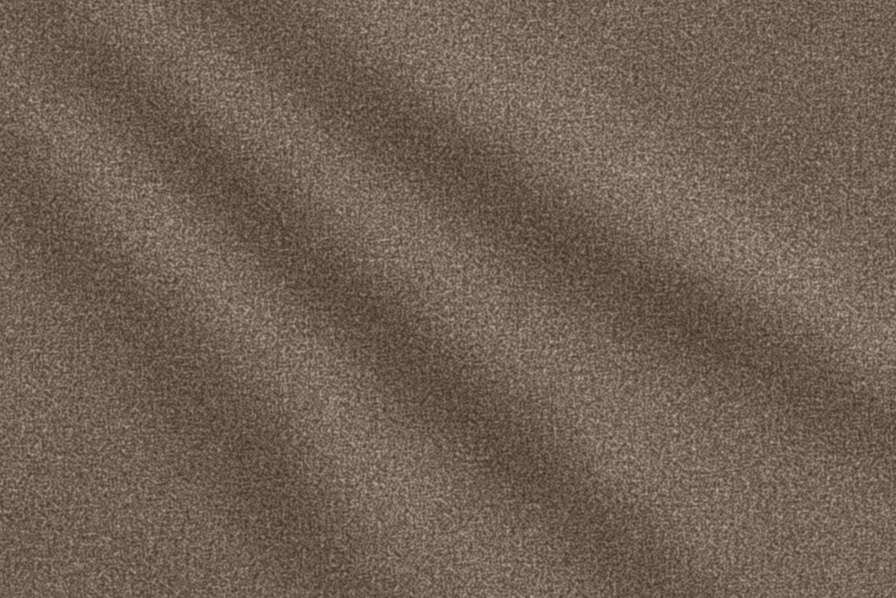
Reproduce this texture procedurally as a WebGL 2 fragment shader.

```glsl
#version 300 es
precision highp float;
// Brown woven cloth with soft diagonal folds and a fine, fuzzy grain.

uniform vec2 u_resolution;
out vec4 fragColor;

const float ASPECT = 1.5;
const vec3 CLOTH_MID = vec3(0.440, 0.380, 0.330);
const vec3 TONE_STEP = vec3(0.066, 0.062, 0.065);
const float BASE_TONE = 0.14;
const float HIGHLIGHT_LIFT = 0.07;

const float GRAIN_SCALE = 205.0;
const float GRAIN_GAIN = 3.3;
const float CLUMP_SCALE = 112.0;
const float CLUMP_GAIN = 1.9;
const vec2 THREAD_SCALE = vec2(26.0, 190.0);
const float THREAD_GAIN = 1.0;
const float MOTTLE_SCALE = 7.0;
const float MOTTLE_GAIN = 0.35;
const float FOLD_GAIN = 1.12;

// Each fold follows y = a + b*x + c*x*x
const int FOLDS = 6;
const vec3 FOLD_CURVE[FOLDS] = vec3[](
  vec3(1.338, -0.900, 0.132),
  vec3(1.014, -0.855, -0.032),
  vec3(0.708, -0.985, -0.335),
  vec3(1.366, -0.680, 0.030),
  vec3(1.082, -0.529, -0.286),
  vec3(0.923, -1.000, -0.140));
// Tone, half width, centre along x, reach along x
const vec4 FOLD_SHAPE[FOLDS] = vec4[](
  vec4(-1.45, 0.066, 0.92, 0.70),
  vec4(-1.40, 0.060, 0.55, 0.80),
  vec4(-0.95, 0.062, 0.28, 0.45),
  vec4( 0.90, 0.075, 1.08, 0.60),
  vec4( 0.65, 0.070, 0.50, 0.55),
  vec4( 0.70, 0.060, 0.30, 0.45));

// Unit gradient chosen by an integer hash of the cell
vec2 cellGradient(vec2 cell) {
  uvec2 q = uvec2(ivec2(cell) + 4096);
  uint h = q.x * 73856093u ^ q.y * 19349663u;
  h = (h ^ (h >> 15)) * 2246822u;
  h = (h ^ (h >> 13)) * 326649u;
  h ^= h >> 16;
  float angle = float(h & 65535u) * 6.28319 / 65536.0;
  return vec2(cos(angle), sin(angle));
}

float gradientNoise(vec2 p) {
  vec2 i = floor(p);
  vec2 f = p - i;
  vec2 w = f * f * f * (f * (f * 6.0 - 15.0) + 10.0);
  vec2 e = vec2(0.0, 1.0);
  float a = dot(cellGradient(i), f);
  float b = dot(cellGradient(i + e.yx), f - e.yx);
  float c = dot(cellGradient(i + e.xy), f - e.xy);
  float d = dot(cellGradient(i + e.yy), f - e.yy);
  return mix(mix(a, b, w.x), mix(c, d, w.x), w.y);
}

float gauss(float d) {
  return exp(-0.5 * d * d);
}

// Light and dark bands across the drape
float foldTone(vec2 p) {
  float tone = 0.0;
  for (int i = 0; i < FOLDS; i++) {
    vec3 k = FOLD_CURVE[i];
    vec4 s = FOLD_SHAPE[i];
    float slope = k.y + 2.0 * k.z * p.x;
    float d = (p.y - k.x - p.x * (k.y + k.z * p.x)) / sqrt(1.0 + slope * slope);
    tone += s.x * gauss(d / s.y) * gauss((p.x - s.z) / s.w);
  }
  return FOLD_GAIN * tone;
}

// Broad shading outside the folds
float broadTone(vec2 p) {
  float upperRight = gauss(length((p - vec2(1.32, 0.80)) / vec2(0.22, 0.16)));
  float lowerLeft = gauss(length((p - vec2(0.05, 0.05)) / vec2(0.40, 0.20)));
  float lowerRight = gauss(length((p - vec2(1.25, 0.20)) / vec2(0.30, 0.20)));
  return 0.20 * lowerRight - 0.30 * upperRight - 0.30 * lowerLeft;
}

// Fuzzy nap with faint crossing threads, on slightly turned lattices
float weaveTone(vec2 p) {
  vec2 turned = mat2(0.8, 0.6, -0.6, 0.8) * p;
  float grain = gradientNoise(turned * GRAIN_SCALE + 3.7);
  float clump = gradientNoise(p * CLUMP_SCALE + 31.3);
  float weft = gradientNoise(p * THREAD_SCALE + 57.1);
  float warp = gradientNoise(p * THREAD_SCALE.yx + 91.9);
  return GRAIN_GAIN * grain + CLUMP_GAIN * clump + THREAD_GAIN * (weft + warp);
}

void main() {
  vec2 p = gl_FragCoord.xy / u_resolution * vec2(ASPECT, 1.0);
  vec2 sway = 0.018 * vec2(gradientNoise(p * 4.0), gradientNoise(p * 4.0 + 17.0));
  float tone = BASE_TONE + foldTone(p + sway) + broadTone(p);
  tone += MOTTLE_GAIN * gradientNoise(p * MOTTLE_SCALE + 8.3);
  tone += weaveTone(p);
  tone += HIGHLIGHT_LIFT * tone * tone;
  fragColor = vec4(clamp(CLOTH_MID + TONE_STEP * tone, 0.0, 1.0), 1.0);
}
```
